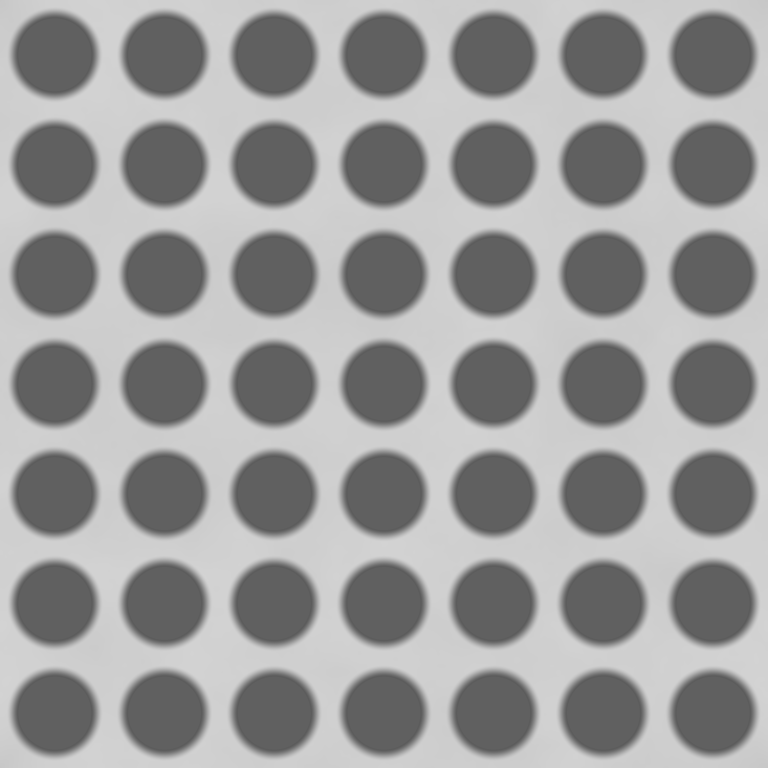
Give the GLSL for this pattern, as a Shadertoy shader.

```glsl
// Seven by seven grid of soft-edged dark round holes in a faintly mottled pale grey sheet.

const float REPEATS = 7.0;
const float HOLE_RADIUS = 0.335;   // flat floor of the hole, in cells
const float EDGE_OUTER = 0.442;    // where the soft edge meets the sheet
const vec3 SHEET_COLOR = vec3(0.808);
const vec3 FLOOR_COLOR = vec3(0.376);
const vec3 RIM_COLOR = vec3(0.335);

float hash(vec2 p) {
    vec3 q = fract(vec3(p.xyx) * 0.1031);
    q += dot(q, q.yzx + 33.33);
    return fract((q.x + q.y) * q.z);
}

// Value noise that wraps after a whole number of lattice cells
float wrappedNoise(vec2 p, float period) {
    vec2 i = floor(p);
    vec2 f = fract(p);
    vec2 u = f * f * (3.0 - 2.0 * f);
    vec2 a = mod(i, period);
    vec2 b = mod(i + 1.0, period);
    return mix(mix(hash(a), hash(vec2(b.x, a.y)), u.x),
               mix(hash(vec2(a.x, b.y)), hash(b), u.x), u.y);
}

// Layered noise, centred on zero
float mottling(vec2 uv, float period) {
    float sum = 0.0;
    float amplitude = 0.5;
    for (int octave = 0; octave < 5; octave++) {
        sum += amplitude * (wrappedNoise(uv * period, period) - 0.5);
        period *= 2.0;
        amplitude *= 0.55;
    }
    return sum;
}

// Dark rim fading softly outward, with a slightly lighter flat floor inside
vec3 shadeHole(vec3 sheet, float radius, float pixel) {
    float fade = smoothstep(HOLE_RADIUS - 0.012, EDGE_OUTER, radius);
    vec3 color = mix(RIM_COLOR, sheet, fade);
    float blur = max(0.008, pixel);
    float inside = 1.0 - smoothstep(HOLE_RADIUS - blur, HOLE_RADIUS + blur, radius);
    return mix(color, FLOOR_COLOR, inside);
}

void mainImage(out vec4 fragColor, in vec2 fragCoord) {
    vec2 uv = fragCoord / iResolution.xy;

    // Sheet with broad, faint stains
    vec3 sheet = SHEET_COLOR + 0.05 * mottling(uv, 8.0);

    // One centred hole per cell
    vec2 cell = fract(uv * REPEATS) - 0.5;
    float pixel = REPEATS / min(iResolution.x, iResolution.y);
    fragColor = vec4(shadeHole(sheet, length(cell), pixel), 1.0);
}
```
